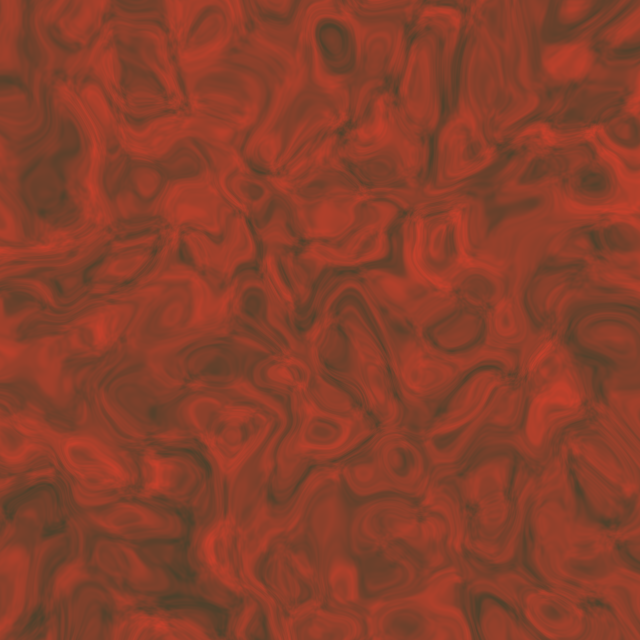
Give the GLSL for this texture, as a three.js fragment shader.

```glsl
// Smoky red marbling: folded loops and fine streaks over dull olive shadows.
varying vec2 vUv;

#define SCALE 7.5          // cells of the folding noise across the canvas
#define LENS 0.35          // how much the pattern widens towards the corners
#define SWAY 0.45          // gentle bend applied before folding
#define FOLD 2.6           // strength of the folding
#define STRETCH 0.5        // drift of the streaks across the canvas
#define STREAK_GAIN 0.6    // weight of each finer streak layer
#define CONTRAST 0.3
#define MEAN_RED 0.543
#define GREEN_BLUE vec2(0.25, 0.17)

// Sine-free hash: one random pair per lattice point
vec2 hash22(vec2 p) {
  vec3 a = fract(p.xyx * vec3(0.1031, 0.1030, 0.0973));
  a += dot(a, a.yzx + 33.33);
  return fract((a.xx + a.yz) * a.zy);
}

float cornerSlope(vec2 cell, vec2 offset) {
  vec2 gradient = hash22(cell) * 2.0 - 1.0 + 0.0001;
  return dot(normalize(gradient), offset);
}

// Gradient noise with quintic blending, centred on zero
float noise(vec2 p) {
  vec2 i = floor(p);
  vec2 f = p - i;
  vec2 w = f * f * f * (f * (f * 6.0 - 15.0) + 10.0);
  vec2 e = vec2(1.0, 0.0);
  float low = mix(cornerSlope(i, f), cornerSlope(i + e, f - e), w.x);
  float high = mix(cornerSlope(i + e.yx, f - e.yx),
                   cornerSlope(i + e.xx, f - e.xx), w.x);
  return mix(low, high, w.y);
}

// Turns and doubles the domain so that layers do not line up
vec2 nextOctave(vec2 p) {
  return mat2(1.6, 1.2, -1.2, 1.6) * p + vec2(17.3, 9.1);
}

vec2 noisePair(vec2 p) {
  return vec2(noise(p), noise(p + vec2(43.7, 71.9)));
}

// Smooth displacement field whose hills become closed loops
vec2 foldField(vec2 p) {
  return noisePair(p) + 0.4 * noisePair(nextOctave(p));
}

// Layered noise that draws the streaks
float streaks(vec2 p) {
  float sum = 0.0;
  float weight = 1.0;
  for (int i = 0; i < 4; i++) {
    sum += weight * noise(p);
    weight *= STREAK_GAIN;
    p = nextOctave(p);
  }
  return sum;
}

void main() {
  // Finer in the middle, broader outwards
  vec2 p = vUv - 0.5;
  p *= SCALE * (1.0 - LENS * dot(p, p));
  p += 120.0;

  // Bend, then fold the domain
  p += SWAY * noisePair(p * 0.6 + 31.0);
  vec2 folded = STRETCH * p + FOLD * foldField(p);

  // Only red varies, so dark parts turn olive
  float red = MEAN_RED + CONTRAST * streaks(folded);
  gl_FragColor = vec4(clamp(red, 0.2, 0.78), GREEN_BLUE, 1.0);
}
```
